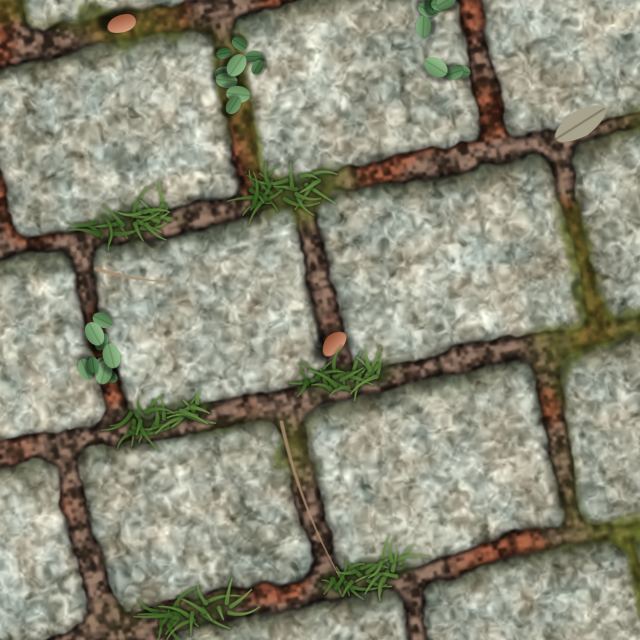
Write a Shadertoy shader that draws this texture.

```glsl
// Weathered cobblestones in tilted, staggered rows with earthy joints.
// Rounded-box distances shape the stones, layered value noise gives grain,
// and loops scatter grass tufts, small round leaves and chips in the joints.

vec2 hash2(vec2 p) {
    vec3 h = fract(p.xyx * vec3(.1031, .1030, .0973));
    h += dot(h, h.yzx + 33.33);
    return fract((h.xx + h.yz) * h.zy);
}

float noise(vec2 p) {
    vec2 i = floor(p), f = fract(p);
    f = f * f * (3. - 2. * f);
    return mix(mix(hash2(i).x, hash2(i + vec2(1, 0)).x, f.x),
               mix(hash2(i + vec2(0, 1)).x, hash2(i + vec2(1, 1)).x, f.x), f.y);
}

mat2 turn(float a) { return mat2(cos(a), -sin(a), sin(a), cos(a)); }

// Coordinates inside an ellipse; its rim lies at length 1
vec2 ellipse(vec2 p, vec2 center, float angle, vec2 size) {
    return turn(angle) * (p - center) / size;
}

// x: distance to a tapered, bent blade, y: position along it
vec2 blade(vec2 p, vec2 root, vec2 along, float bend, float width) {
    vec2 d = p - root;
    float t = clamp(dot(d, along) / dot(along, along), 0., 1.);
    vec2 curve = along * t + vec2(-along.y, along.x) * bend * t * (1. - t);
    return vec2(length(d - curve) - width * (1. - .75 * t), t);
}

vec3 stoneColor(vec2 q, vec2 id) {
    vec2 g = q + .008 * vec2(noise(q * 60.), noise(q * 60. + 31.));
    float light = .12 * (noise(g * 9.) - .5) + .19 * (noise(g * 42.) - .5)
                + .30 * (noise(g * 105.) - .5) + .17 * (noise(g * 190.) - .5);
    vec3 tint = mix(vec3(.605, .645, .60), vec3(.67, .645, .565), noise(g * 28. + 7.));
    tint += .05 * (hash2(id + 4.).x - .5) + .02;
    tint += vec3(.12, .12, .11) * smoothstep(.72, .95, noise(g * 34. + 50.));
    tint -= .15 * smoothstep(.74, .95, noise(g * 50. + 90.));
    return tint + light;
}

vec3 soilColor(vec2 q) {
    float crumbs = .55 * noise(q * 75.) + .45 * noise(q * 150. + 9.);
    vec3 c = mix(vec3(.17, .13, .10), vec3(.60, .49, .42), smoothstep(.15, .85, crumbs));
    return mix(c, c * vec3(1.15, .82, .68), smoothstep(.5, .8, noise(q * 11. + 3.)));
}

void mainImage(out vec4 fragColor, in vec2 fragCoord) {
    vec2 p = fragCoord / iResolution.y;
    vec2 q = turn(.21) * p;
    float soft = max(.0015, 1. / iResolution.y);

    // Staggered grid with wandering joints
    vec2 w = q + .022 * (vec2(noise(q * 6.), noise(q * 6. + 40.)) - .5);
    vec2 cell = vec2(0., (w.y + .028) / .308);
    float row = floor(cell.y);
    cell.x = (w.x - .14 - .1 * mod(row, 2.)) / .38;
    cell.x += .14 * (noise(vec2(cell.x, row * 7.)) - .5);
    vec2 id = floor(cell), local = (fract(cell) - .5) * vec2(.38, .308);

    // Stone outline; joints are tighter and mossier on the right
    float right = smoothstep(.78, .98, p.x - .15 * p.y);
    float gap = mix(.011 + .014 * noise(q * 5. + 12.), .008, right);
    vec2 box = abs(local) - vec2(.19, .154) + gap + .028;
    float d = length(max(box, 0.)) + min(max(box.x, box.y), 0.) - .028;
    d += .009 * (noise(q * 38.) - .5) + .004 * (noise(q * 90.) - .5);

    // Stone with worn rim and a shaded top edge, then soil
    vec3 stone = stoneColor(q, id);
    stone *= mix(.68, 1., smoothstep(.002, -.018, d));
    float topShade = smoothstep(.098, .145, local.y + .02 * noise(q * 20.));
    stone *= mix(vec3(1), vec3(.60, .61, .54), topShade);
    vec3 soil = soilColor(q) * mix(.5, 1., smoothstep(.001, .012, d));
    vec3 col = mix(stone, soil, smoothstep(-.003, .003, d));
    col *= 1. - .4 * smoothstep(.006, .0, abs(d)) * noise(q * 14. + 5.);

    // Moss creeping over the rims
    float mossArea = max(right, .8 * smoothstep(.62, .85, noise(q * 5. + 71.)));
    float moss = smoothstep(-.018, .0, d + .024 * (noise(q * 26.) - .5)) * mossArea;
    vec3 mossColor = mix(vec3(.20, .22, .07), vec3(.50, .53, .20), noise(q * 95.));
    col = mix(col, mossColor, .8 * moss);

    // Chips of fired clay and one pale dry leaf
    for (float i = 0.; i < 2.; i++) {
        vec2 e = ellipse(q, vec2(.386 + .22 * i, .902 - .56 * i), .1 + .5 * i, vec2(.026, .015));
        float r = length(e) + .35 * (noise(q * 45.) - .5);
        col *= 1. - .65 * smoothstep(1.6, .8, length(e - vec2(-.2, .5)));
        col = mix(col, mix(vec3(.58, .31, .20), vec3(.86, .64, .52), .5 - .5 * e.y),
                  smoothstep(1., .85, r));
    }
    vec2 dry = ellipse(q, vec2(1.055, .6), .35, vec2(.062, .022));
    col = mix(col, vec3(.66, .64, .55) - .16 * smoothstep(.15, .0, abs(dry.y)),
              smoothstep(1., .9, length(dry) + .3 * abs(dry.x)));

    // Clusters of round leaves in the upright joints
    for (float k = 0.; k < 3.; k++) {
        vec2 center = vec2(.24 + .315 * k, mix(.42, .77, step(1., k)));
        if (distance(q, center) > .13) continue;
        for (float i = 0.; i < 9.; i++) {
            vec2 h = hash2(vec2(i, k + 20.)), s = hash2(vec2(i + 50., k));
            vec2 c = center + (h - .5) * vec2(.055, .13);
            vec2 e = ellipse(q, c, 6.28 * s.x, vec2(.018, .0125) * (.7 + .5 * s.y));
            col *= 1. - .45 * smoothstep(1.4, .8, length(e - vec2(.2, -.3)));
            vec3 leaf = mix(vec3(.25, .41, .25), vec3(.50, .66, .47), s.y);
            leaf += .10 * e.y - .08 * smoothstep(.18, .0, abs(e.y));
            col = mix(col, leaf, smoothstep(1., .84, length(e)));
        }
    }

    // Grass tufts along the level joints
    for (float k = 0.; k < 6.; k++) {
        float column = mod(k, 2.), level = floor(k / 2.);
        vec2 site = vec2(.325 + .275 * column, -.02 + .308 * level);
        site.x += .05 * (hash2(vec2(k, 8.)).x - .5);
        if (distance(q, site) > .17) continue;
        float mat = length((q - site) / vec2(.075, .027)) + .8 * (noise(q * 48.) - .5);
        col = mix(col, vec3(.20, .25, .12), .65 * smoothstep(1.2, .5, mat));
        for (float i = 0.; i < 26.; i++) {
            vec2 h = hash2(vec2(i, k + 3.)), s = hash2(vec2(i + 70., k));
            vec2 root = site + (h - .5) * vec2(.12, .032);
            float a = 6.28 * s.x;
            vec2 along = vec2(cos(a), .75 * sin(a)) * (.025 + .04 * s.y);
            vec2 b = blade(q, root, along, 1.2 * (h.y - .5), .0034);
            vec3 green = mix(vec3(.21, .35, .12), vec3(.50, .64, .33), .5 * b.y + .5 * h.x);
            col *= 1. - .22 * smoothstep(.006, .0, b.x);
            col = mix(col, green, smoothstep(soft, -soft, b.x));
        }
    }

    // Dry twigs
    for (float i = 0.; i < 2.; i++) {
        vec2 root = mix(vec2(.15, .58), vec2(.44, .34), i);
        vec2 b = blade(p, root, mix(vec2(.12, -.02), vec2(.09, -.24), i), -.15, .003);
        col = mix(col, vec3(.66, .55, .43), .85 * smoothstep(soft, -soft, b.x));
    }

    fragColor = vec4(clamp(col, 0., 1.), 1.);
}
```
